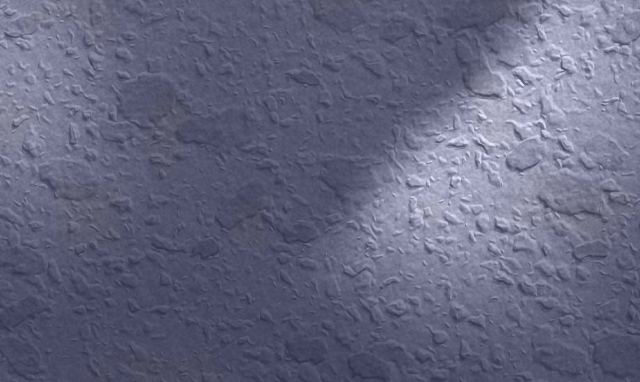
Give the GLSL for this texture, as a Shadertoy shader.

```glsl
const vec3 SLATE_TINT = vec3(-0.003, 0.003, 0.103);
const vec3 WARM_TINT = vec3(0.012, 0.006, 0.075);
const vec2 TO_LIGHT = vec2(0.50, 0.866);

float hash(vec2 p) {
    vec3 q = fract(p.xyx * 0.1031);
    q += dot(q, q.yzx + 33.33);
    return fract((q.x + q.y) * q.z);
}

float noise(vec2 p) {
    vec2 i = floor(p), f = fract(p);
    f = f * f * (3.0 - 2.0 * f);
    float bottom = mix(hash(i), hash(i + vec2(1, 0)), f.x);
    float top = mix(hash(i + vec2(0, 1)), hash(i + vec2(1, 1)), f.x);
    return mix(bottom, top, f.y);
}

float fbm(vec2 p) {
    float sum = 0.0, amp = 0.5;
    for (int i = 0; i < 4; i++) {
        sum += amp * noise(p);
        p = mat2(1.6, 1.2, -1.2, 1.6) * p + 17.3;
        amp *= 0.5;
    }
    return sum;
}

mat2 rotation(float a) {
    float c = cos(a), s = sin(a);
    return mat2(c, s, -s, c);
}

// Flat-topped oval lumps, one at most in each grid cell
float lumps(vec2 p, float cover, float bevel, float tilt) {
    vec2 cell = floor(p);
    float height = 0.0;
    for (int y = -1; y <= 1; y++)
    for (int x = -1; x <= 1; x++) {
        vec2 id = cell + vec2(x, y);
        vec2 jitter = vec2(hash(id + 11.7), hash(id + 41.3));
        vec2 d = p - id - 0.15 - 0.7 * jitter;
        float turn = tilt + 1.6 * (hash(id + 73.1) - 0.5);
        d = (rotation(turn) * d) * vec2(1.0, 1.65);
        float radius = mix(0.25, 0.68, hash(id + 5.9));
        float present = step(hash(id + 97.7), cover);
        float lump = 1.0 - smoothstep(1.0 - bevel, 1.0, length(d) / radius);
        height = max(height, present * lump * (0.5 + 0.5 * jitter.x));
    }
    return height;
}

vec2 roughen(vec2 p) {
    vec2 broad = vec2(fbm(p * 13.0), fbm(p * 13.0 + 31.0)) - 0.47;
    vec2 fine = vec2(noise(p * 65.0), noise(p * 65.0 + 57.0)) - 0.5;
    return p + 0.055 * broad + 0.011 * fine;
}

float plates(vec2 q) {
    return lumps(q * 7.0 + 3.0, 0.28, 0.22, 0.15);
}

// Plaster relief: smeared plates, clods, crumbs and grit
float relief(vec2 p) {
    vec2 q = roughen(p);
    float plate = plates(q);
    float clods = lumps(q * 18.0 + 40.0, 0.55, 0.55, 0.6);
    float crumbs = lumps(q * 36.0 + 90.0, 0.55, 0.75, 0.5);
    float loose = 0.011 * clods + 0.007 * crumbs;
    float body = 0.011 * plate + loose * (1.0 - 0.8 * plate);
    float streaks = 0.003 * plate * noise(rotation(-0.12) * p * vec2(9.0, 85.0));
    return body + streaks + 0.010 * fbm(p * 38.0);
}

// Slanted beam with a soft shadow edge, plus a weaker pool at the left
float directLight(vec2 p) {
    vec2 along = vec2(0.648, 0.762);
    vec2 rel = p - vec2(0.98, 0.52);
    float s = dot(rel, along);
    float d = dot(rel, vec2(along.y, -along.x)) + 0.09 * (fbm(p * 5.0) - 0.47);
    float fade = max(d - 0.12, 0.0) / 0.40;
    float beam = smoothstep(-0.06, 0.11, d) * exp(-fade * fade);
    beam *= smoothstep(-0.42, 0.12, s) * mix(1.0, 0.7, smoothstep(0.45, 0.85, s));
    vec2 pool = (p - vec2(0.04, 0.78)) / vec2(0.25, 0.36);
    return beam + 0.62 * exp(-dot(pool, pool));
}

void mainImage(out vec4 fragColor, in vec2 fragCoord) {
    vec2 p = fragCoord / iResolution.y;

    // Slope toward the light and short cast shadows
    float here = relief(p);
    float slope = (here - relief(p + TO_LIGHT * 0.005)) / 0.005;
    float facing = slope / sqrt(1.0 + slope * slope);
    float blocked = relief(p + TO_LIGHT * 0.014) - here;
    float shadow = smoothstep(0.002, 0.013, blocked);

    // Ambient and direct light
    float direct = directLight(p);
    float ambient = mix(0.285, 0.345, smoothstep(0.0, 0.9, p.y));
    ambient += 0.05 * (fbm(p * 4.0 + 8.0) - 0.47);
    float tone = ambient * (1.0 + 0.23 * facing - 0.10 * shadow);
    tone += 0.34 * direct * (1.0 + 0.45 * facing - 0.35 * shadow);

    // Darker smooth plates and fine grain
    tone *= 1.0 - 0.10 * plates(roughen(p));
    tone *= 1.0 + 0.13 * (noise(p * 170.0) - 0.5);

    float warmth = 0.6 * smoothstep(0.58, 0.75, fbm(p * 4.5 + 63.0));
    vec3 color = tone + mix(SLATE_TINT, WARM_TINT, warmth);
    fragColor = vec4(clamp(color, 0.0, 1.0), 1.0);
}
```
